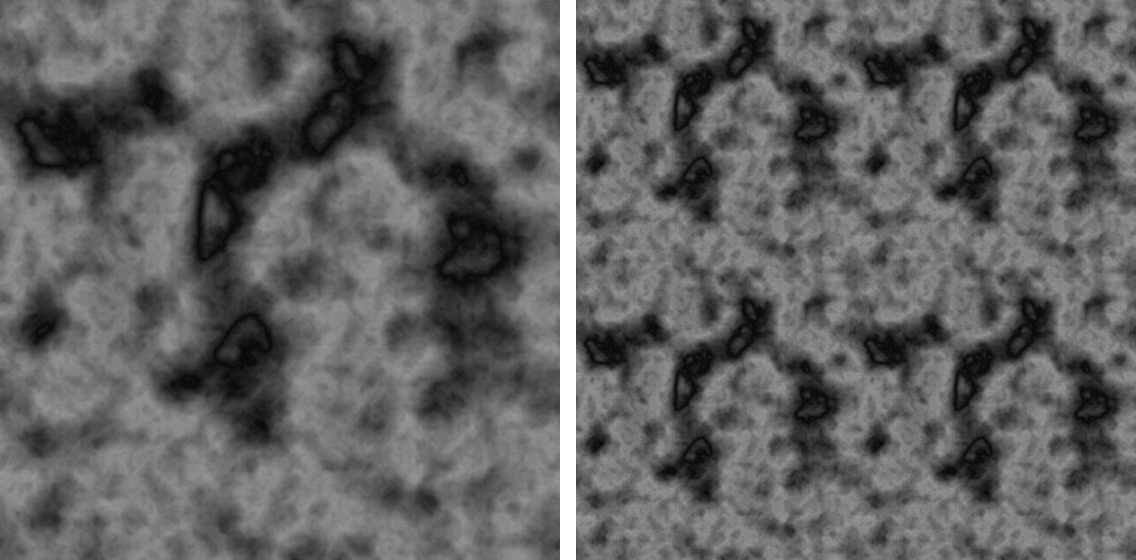
Left, the tile; right, the same tile 2 across and 2 down.
This texture is drawn by a Shadertoy shader. Its source:

```glsl
// Soft grey smoke: wrapped gradient noise summed over octaves, each octave
// blending smooth swells with bright creases. The darkest hollows are folded
// back upward, which leaves thin dark rings. Tiles on all four edges.

#define CELLS 5.0        // noise cells across the tile, first octave
#define OCTAVES 6
#define GAIN 0.52        // amplitude ratio between octaves
#define CREASE 0.45      // 0 = smooth swells, 1 = creases only
#define BRIGHTNESS 0.37
#define CONTRAST 0.83
#define FOLD_LEVEL 0.035 // grey level where the hollows fold
#define SEED 17u

const float TAU = 6.2831853;

// Integer hash of a lattice cell to an angle.
float hashAngle(vec2 cell, uint salt) {
    uvec2 q = uvec2(cell);
    uint h = q.x * 1597u + q.y * 51749u + (salt + SEED) * 7919u;
    h = (h ^ (h >> 16)) * 73244475u;
    h = (h ^ (h >> 15)) * 73244475u;
    h ^= h >> 16;
    return float(h & 65535u) / 65536.0 * TAU;
}

// Slope of one lattice corner, wrapped to the period.
float corner(vec2 cell, vec2 delta, float period, uint salt) {
    float angle = hashAngle(mod(cell, period), salt);
    return dot(vec2(cos(angle), sin(angle)), delta);
}

float gradientNoise(vec2 p, float period, uint salt) {
    vec2 cell = floor(p);
    vec2 f = p - cell;
    vec2 blend = f * f * f * (f * (f * 6.0 - 15.0) + 10.0);
    vec2 right = vec2(1.0, 0.0);
    vec2 up = vec2(0.0, 1.0);
    float low = mix(corner(cell, f, period, salt),
                    corner(cell + right, f - right, period, salt), blend.x);
    float high = mix(corner(cell + up, f - up, period, salt),
                     corner(cell + 1.0, f - 1.0, period, salt), blend.x);
    return mix(low, high, blend.y);
}

// Sum of octaves, centred near zero.
float smoke(vec2 uv) {
    float total = 0.0;
    float amplitude = 1.0;
    float period = CELLS;
    for (int i = 0; i < OCTAVES; i++) {
        // Shift each octave so that the lattices do not line up.
        vec2 shift = fract(vec2(0.37, 0.71) * float(i + 1));
        float n = gradientNoise(uv * period + shift, period, uint(i));
        float crease = 1.7 * (0.17 - abs(n));
        total += amplitude * mix(n, crease, CREASE);
        amplitude *= GAIN;
        period *= 2.0;
    }
    return total;
}

void mainImage(out vec4 fragColor, in vec2 fragCoord) {
    vec2 uv = fragCoord / iResolution.xy;
    float grey = BRIGHTNESS + CONTRAST * smoke(uv);

    // Fold the deepest hollows to draw dark rings.
    grey = FOLD_LEVEL + abs(grey - FOLD_LEVEL);

    fragColor = vec4(vec3(clamp(grey, 0.0, 1.0)), 1.0);
}
```
